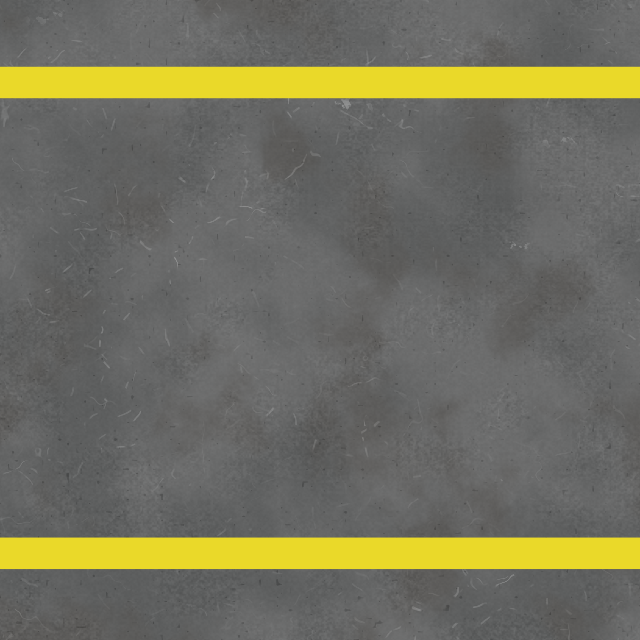
A WebGL 1 fragment shader for this texture:

```glsl
precision highp float;
// Worn grey concrete crossed by two flat yellow floor stripes.
// Layered value noise makes warm and cool stains, grain and pitting;
// jittered cells scatter broken hairline scratches and pale chips.

uniform vec2 u_resolution;

float hash(vec2 p) {
  return fract(sin(dot(p, vec2(127.1, 311.7))) * 43758.5453);
}

float noise(vec2 p) {
  vec2 i = floor(p), f = fract(p);
  f = f * f * (3.0 - 2.0 * f);
  return mix(mix(hash(i), hash(i + vec2(1.0, 0.0)), f.x),
             mix(hash(i + vec2(0.0, 1.0)), hash(i + vec2(1.0, 1.0)), f.x), f.y);
}

float fbm(vec2 p) {
  float sum = 0.0, amp = 0.5;
  for (int i = 0; i < 5; i++) {
    sum += amp * noise(p);
    p = mat2(1.6, 1.2, -1.2, 1.6) * p + 7.3;
    amp *= 0.5;
  }
  return sum / 0.97;
}

float segment(vec2 p, vec2 halfSpan) {
  float t = clamp(dot(p, halfSpan) / dot(halfSpan, halfSpan), -1.0, 1.0);
  return length(p - halfSpan * t);
}

// One randomly turned scratch per cell, visible in about half of them.
float scratches(vec2 uv, float cells, float width, float seed) {
  vec2 p = uv * cells;
  p += 0.22 * (vec2(noise(uv * 70.0 + seed), noise(uv * 70.0 + seed + 31.0)) - 0.5);
  vec2 base = floor(p);
  float pixel = 1.0 / u_resolution.y;
  float mark = 0.0;
  for (int y = -1; y <= 1; y++) {
    for (int x = -1; x <= 1; x++) {
      vec2 cell = base + vec2(float(x), float(y));
      vec2 id = cell + seed;
      vec2 center = cell + vec2(hash(id + 1.7), hash(id + 5.1));
      float angle = 6.283 * hash(id + 9.4);
      float reach = mix(0.12, 0.6, hash(id + 13.8));
      float d = segment(p - center, reach * vec2(cos(angle), sin(angle))) / cells;
      float strength = max(0.0, 2.0 * hash(id + 17.2) - 0.9);
      mark = max(mark, strength * (1.0 - smoothstep(width, width + pixel, d)));
    }
  }
  return mark * smoothstep(0.35, 0.65, noise(uv * 95.0 + seed));
}

// Soft round weight around a place on the floor.
float spot(vec2 uv, vec2 center, vec2 radius) {
  vec2 d = (uv - center) / radius;
  return exp(-dot(d, d));
}

float stripe(float y, float center) {
  float pixel = 1.0 / u_resolution.y;
  return 1.0 - smoothstep(-0.5 * pixel, 0.5 * pixel, abs(y - center) - 0.0247);
}

void main() {
  vec2 uv = gl_FragCoord.xy / u_resolution;

  // Broad stains: warm and dark against cool and pale
  vec2 warped = uv + 0.05 * (vec2(fbm(uv * 7.0), fbm(uv * 7.0 + 40.0)) - 0.5);
  float cloud = fbm(warped * 8.0 + 3.0);
  float stain = smoothstep(0.48, 0.72, fbm(warped * 9.0 + 21.0));
  vec3 color = mix(vec3(0.365, 0.370, 0.370), vec3(0.425, 0.427, 0.427),
                   smoothstep(0.25, 0.75, cloud));
  color = mix(color, vec3(0.350, 0.342, 0.332), 0.65 * stain);

  // Larger pale and dark areas
  float tone = spot(uv, vec2(0.37, 0.48), vec2(0.05, 0.07))
             + spot(uv, vec2(0.62, 0.72), vec2(0.08, 0.06))
             + spot(uv, vec2(0.36, 0.31), vec2(0.05, 0.06))
             + spot(uv, vec2(0.73, 0.91), vec2(0.04, 0.025))
             - spot(uv, vec2(0.94, 0.44), vec2(0.05, 0.04))
             - spot(uv, vec2(0.71, 0.19), vec2(0.05, 0.04))
             - spot(uv, vec2(0.48, 0.30), vec2(0.05, 0.05))
             - spot(uv, vec2(0.84, 0.69), vec2(0.08, 0.04));
  color += 0.016 * tone;

  // Grain, rough worn patches and small dark pits
  float rough = smoothstep(0.45, 0.7, fbm(uv * 14.0 + 60.0));
  float grain = noise(uv * 230.0) + noise(uv * 410.0 + 9.0) - 1.0;
  color += grain * mix(0.018, 0.045, rough);
  color -= 0.07 * smoothstep(0.88, 0.98, noise(uv * 150.0 + 80.0));

  // Hairlines at three scales, gathered in loose patches
  float wear = 0.3 + 0.7 * smoothstep(0.4, 0.65, fbm(uv * 6.0 + 90.0));
  float lines = scratches(uv, 11.0, 0.0003, 3.0)
              + scratches(uv, 19.0, 0.0005, 47.0)
              + 0.8 * scratches(uv, 34.0, 0.0006, 83.0);
  color += 0.12 * wear * min(lines, 1.0);

  // Pale chips clustered where the surface has flaked
  float flaked = spot(uv, vec2(0.535, 0.835), vec2(0.045, 0.014))
               + spot(uv, vec2(0.87, 0.80), vec2(0.035, 0.025))
               + spot(uv, vec2(0.81, 0.243), vec2(0.035, 0.014))
               + spot(uv, vec2(0.81, 0.617), vec2(0.018, 0.014))
               + 0.6 * spot(uv, vec2(0.275, 0.688), vec2(0.02, 0.012))
               + 0.6 * spot(uv, vec2(0.075, 0.98), vec2(0.03, 0.02));
  float flakes = fbm(mat2(0.8, 0.6, -0.6, 0.8) * uv * vec2(55.0, 75.0) + 12.0);
  float chips = smoothstep(0.60, 0.67, flakes + 0.16 * min(flaked, 1.0) - 0.08);
  color += 0.16 * chips * min(flaked, 1.0);

  // Flat painted stripes
  float paint = max(stripe(uv.y, 0.8711), stripe(uv.y, 0.1354));
  gl_FragColor = vec4(mix(color, vec3(0.918, 0.851, 0.161), paint), 1.0);
}
```
